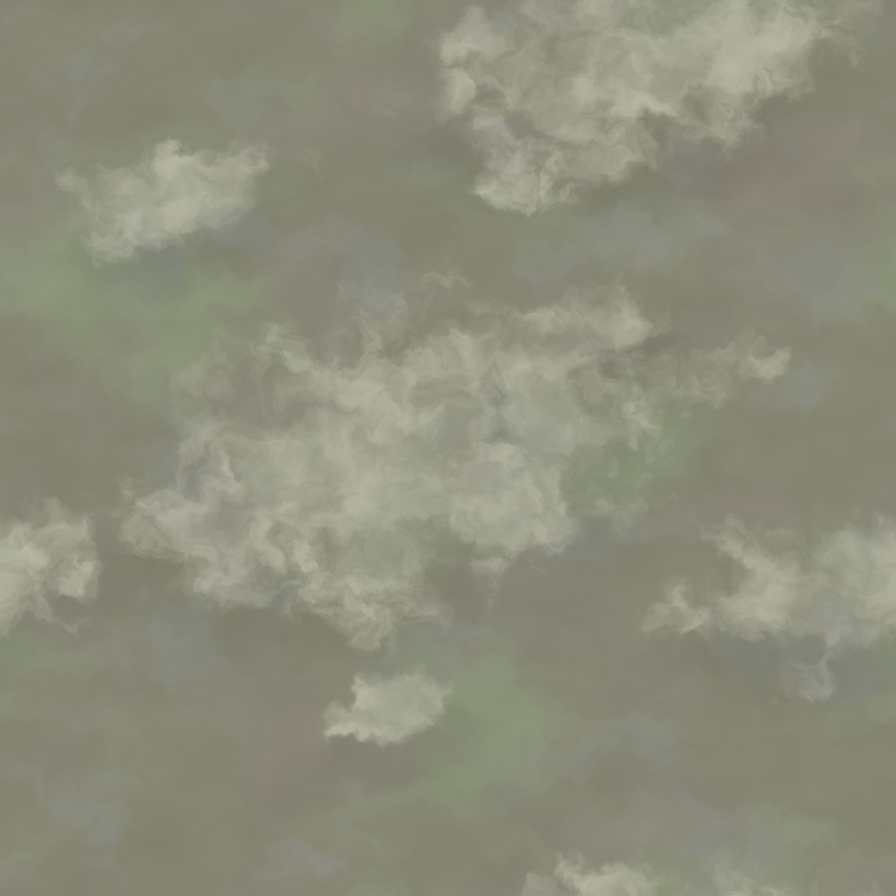
Reproduce this texture procedurally as a Shadertoy shader.

```glsl
vec2 gradientAt(vec2 cell, vec2 period, float seed) {
    cell = mod(cell, period);
    float angle = 6.2832 * fract(sin(dot(cell, vec2(127.1, 311.7)) + seed * 74.7) * 43758.5453);
    return vec2(cos(angle), sin(angle));
}

// Gradient noise that wraps after a whole number of cells
float noise(vec2 p, vec2 period, float seed) {
    vec2 i = floor(p), f = p - i;
    vec2 u = f * f * f * (f * (f * 6.0 - 15.0) + 10.0);
    vec2 e = vec2(1, 0);
    float a = dot(gradientAt(i, period, seed), f);
    float b = dot(gradientAt(i + e.xy, period, seed), f - e.xy);
    float c = dot(gradientAt(i + e.yx, period, seed), f - e.yx);
    float d = dot(gradientAt(i + e.xx, period, seed), f - e.xx);
    return mix(mix(a, b, u.x), mix(c, d, u.x), u.y);
}

float fbm(vec2 p, vec2 period, float seed) {
    float sum = 0.0, amplitude = 1.0;
    for (int i = 0; i < 5; i++) {
        sum += amplitude * noise(p * period + 0.37 * float(i), period, seed + float(i));
        period *= 2.0;
        amplitude *= 0.56;
    }
    return sum;
}

// Tilted ellipses of shrinking size, spread by a constant step
float cloudShape(vec2 p) {
    float shape = -1.0;
    vec2 radius = vec2(0.34, 0.175);
    for (int i = 0; i < 6; i++) {
        vec2 centre = vec2(0.44, 0.49) + float(i) * vec2(0.25, 0.43);
        vec2 d = fract(p - centre + 0.5) - 0.5;
        d.y -= 0.2 * d.x;
        shape = max(shape, 1.0 - length(d / radius));
        radius *= vec2(0.74, 0.7);
    }
    return shape;
}

void mainImage(out vec4 fragColor, in vec2 fragCoord) {
    vec2 p = fragCoord / iResolution.xy;

    // Small dabs roughen the broad forms
    vec2 dabs = vec2(fbm(p, vec2(18), 1.0), fbm(p, vec2(18), 12.0));
    vec2 q = p + 0.022 * dabs;

    // Muted ground with green, mauve and blue-grey patches
    float green = smoothstep(-0.1, 0.5, fbm(q, vec2(3, 5), 23.0));
    float mauve = smoothstep(-0.05, 0.5, fbm(q, vec2(4, 7), 34.0));
    float blue = smoothstep(0.05, 0.6, fbm(q, vec2(6, 9), 45.0));
    vec3 color = vec3(0.522, 0.52, 0.447);
    color = mix(color, vec3(0.545, 0.58, 0.475), 0.85 * green);
    color = mix(color, vec3(0.54, 0.515, 0.472), 0.65 * mauve);
    color = mix(color, vec3(0.545, 0.555, 0.52), 0.65 * blue);
    color += 0.02 * fbm(q, vec2(9, 13), 56.0);

    // Soft shade beneath the clouds
    float shade = smoothstep(-0.25, 0.4, cloudShape(q + vec2(-0.01, 0.045)));
    color *= 1.0 - 0.05 * shade;

    // Ragged cloud cover and mottled light
    float ragged = fbm(q, vec2(10, 11), 67.0);
    float mottle = fbm(q, vec2(9, 12), 78.0);
    float fine = fbm(q, vec2(26, 30), 89.0);
    float cover = smoothstep(-0.08, 0.55, cloudShape(q) + 0.65 * ragged + 0.12 * fine);
    vec3 cream = vec3(0.672, 0.677, 0.595) + 0.03 * mottle + 0.03 * fine;
    cream = mix(cream, vec3(0.6, 0.6, 0.57), 0.5 * blue);
    color = mix(color, cream, cover * clamp(0.8 + 0.65 * mottle + 0.15 * fine, 0.25, 1.0));

    fragColor = vec4(color, 1.0);
}
```
